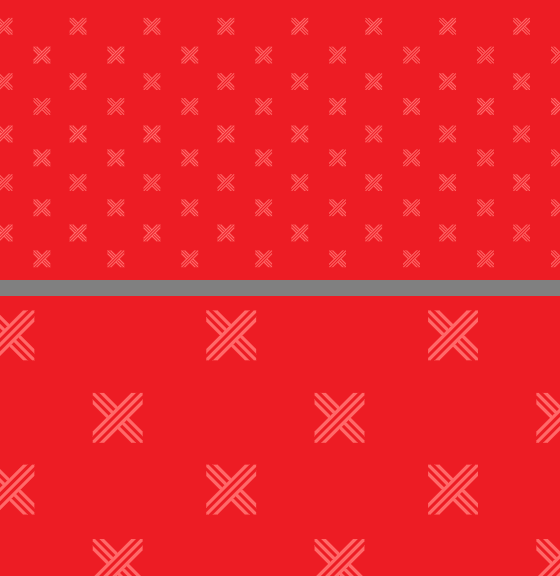
Top: the whole. Bottom: its middle third, enlarged.
This pattern is drawn by a WebGL 2 fragment shader. Its source:

```glsl
#version 300 es
precision highp float;
// Staggered rows of small woven crosses in pale red on a flat red ground.
// Each cross is two triple-stroke diagonals clipped to a square; the rising
// one passes over the falling one. Rows are unevenly spaced by small amounts.

uniform vec2 u_resolution;
out vec4 fragColor;

// Row centres, measured downwards on a canvas 384 units high.
const float rowY[10] = float[10](36.0, 75.5, 112.0, 146.0, 183.7,
                                 216.5, 250.5, 285.0, 319.5, 355.0);

// Coverage of a shape from its signed distance and the pixel size.
float fill(float dist, float pixel) {
    return clamp(0.5 - dist / pixel, 0.0, 1.0);
}

// Distance to three parallel strokes, from the offset across them.
float tripleStroke(float across) {
    float nearest = 2.9 * clamp(round(across / 2.9), -1.0, 1.0);
    return abs(across - nearest) - 0.75;
}

float wovenCross(vec2 p, float pixel) {
    vec2 diagonal = vec2(p.x + p.y, p.x - p.y) * 0.70711;
    float over = tripleStroke(diagonal.y);
    // The lower band stops at the outer strokes of the upper one.
    float under = max(tripleStroke(diagonal.x), 2.9 - abs(diagonal.y));
    float square = max(abs(p.x), abs(p.y)) - 11.4;
    return fill(max(min(over, under), square), pixel);
}

void main() {
    float pixel = 384.0 / u_resolution.y;
    vec2 p = gl_FragCoord.xy * pixel;

    float ink = 0.0;
    for (int row = 0; row < 10; row++) {
        // Odd rows shift by about half a column.
        float firstX = row % 2 == 0 ? 5.6 : 57.5;
        float column = p.x - firstX;
        float x = column - 101.4 * round(column / 101.4);
        float y = p.y - (384.0 - rowY[row]);
        ink = max(ink, wovenCross(vec2(x, y), pixel));
    }

    vec3 ground = vec3(0.93, 0.11, 0.14);
    vec3 paleRed = vec3(1.0, 0.41, 0.41);
    fragColor = vec4(mix(ground, paleRed, ink), 1.0);
}
```
